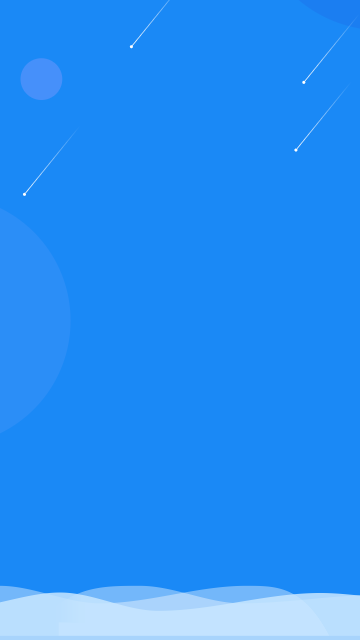
Give the GLSL for this background, as a WebGL 2 fragment shader.

```glsl
#version 300 es
precision highp float;
// Flat blue sky with pale discs, falling streaks and translucent waves along the bottom.

#define TRAIL_LENGTH 0.245
#define TRAIL_HALF_WIDTH 0.0011
#define HEAD_RADIUS 0.0042
#define VEIL_ALPHA 0.39
#define FRONT_ALPHA 0.85
#define FLOOR_HEIGHT 0.0116

uniform vec2 u_resolution;
out vec4 outColor;

const vec3 SKY = vec3(0.102, 0.537, 0.965);
const vec3 LILAC = vec3(0.275, 0.565, 0.98);
const vec3 SOFT_BLUE = vec3(0.17, 0.555, 0.968);
const vec3 DEEP_BLUE = vec3(0.105, 0.495, 0.945);
const vec3 FOAM = vec3(0.78, 0.902, 1.0);
const vec3 FLOOR_BLUE = vec3(0.66, 0.83, 0.99);

// Antialiased coverage of a signed distance, one pixel wide.
float cover(float d) {
    return clamp(0.5 - d * u_resolution.x, 0.0, 1.0);
}

float disc(vec2 p, vec2 center, float radius) {
    return cover(length(p - center) - radius);
}

// Streak with a round head and a tail that fades up to the right.
float streak(vec2 p, vec2 head) {
    vec2 along = normalize(vec2(0.63, 0.777));
    vec2 q = p - head;
    float t = clamp(dot(q, along), 0.0, TRAIL_LENGTH);
    float fade = 1.0 - t / TRAIL_LENGTH;
    float tail = cover(length(q - along * t) - TRAIL_HALF_WIDTH) * fade;
    return max(tail, cover(length(q) - HEAD_RADIUS));
}

// Wave outlines: smooth swings between crests and troughs.
float leftVeil(float x) {
    float y = mix(0.1505, 0.1019, smoothstep(0.0, 0.278, x));
    y = mix(y, 0.1505, smoothstep(0.278, 0.683, x));
    return y - 15.0 * pow(max(x - 0.683, 0.0), 3.2);
}

float rightVeil(float x) {
    float y = mix(0.1505, 0.1019, smoothstep(0.389, 0.671, x));
    y = mix(y, 0.126, smoothstep(0.671, 1.06, x));
    return y - 6.0 * pow(max(0.389 - x, 0.0), 3.2);
}

float frontWave(float x) {
    float y = mix(0.088, 0.1319, smoothstep(-0.12, 0.167, x));
    y = mix(y, 0.081, smoothstep(0.167, 0.44, x));
    y = mix(y, 0.1306, smoothstep(0.44, 0.89, x));
    return mix(y, 0.115, smoothstep(0.89, 1.12, x));
}

void main() {
    // The canvas width is one unit.
    vec2 p = gl_FragCoord.xy / u_resolution.x;
    vec3 color = SKY;

    // Discs
    color = mix(color, SOFT_BLUE, disc(p, vec2(-0.152, 0.887), 0.348));
    color = mix(color, DEEP_BLUE, disc(p, vec2(1.06, 2.051), 0.3575));
    color = mix(color, LILAC, disc(p, vec2(0.115, 1.558), 0.058));

    // Falling streaks
    vec2 heads[4] = vec2[4](vec2(0.365, 1.648), vec2(0.844, 1.549),
                            vec2(0.822, 1.361), vec2(0.068, 1.238));
    for (int i = 0; i < 4; i++) {
        color = mix(color, vec3(1.0), streak(p, heads[i]));
    }

    // Two translucent waves; the right one fades in above a low step
    float step_ = cover(p.y - 0.049) * cover(0.163 - p.x);
    float fadeIn = max(smoothstep(0.15, 0.24, p.x), step_);
    color = mix(color, vec3(1.0), VEIL_ALPHA * cover(p.y - leftVeil(p.x)));
    color = mix(color, vec3(1.0), VEIL_ALPHA * fadeIn * cover(p.y - rightVeil(p.x)));

    // Front wave and floor strip
    color = mix(color, FOAM, FRONT_ALPHA * cover(p.y - frontWave(p.x)));
    color = mix(color, FLOOR_BLUE, cover(p.y - FLOOR_HEIGHT));

    outColor = vec4(color, 1.0);
}
```
